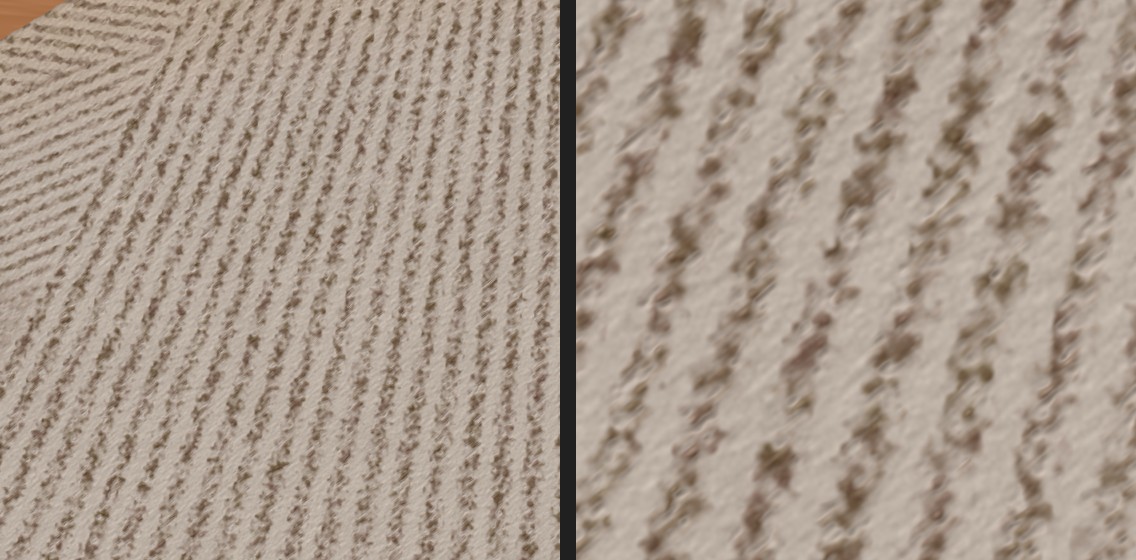
Left, the full canvas; right, a detail of the centre.
Reproduce this texture procedurally as a WebGL 1 fragment shader.

```glsl
precision highp float;
uniform vec2 u_resolution;

float hash(vec2 p) {
  vec3 h = fract(vec3(p.xyx) * 0.1031);
  h += dot(h, h.yzx + 33.33);
  return fract((h.x + h.y) * h.z);
}

float noise(vec2 p) {
  vec2 i = floor(p), f = fract(p);
  f = f * f * (3.0 - 2.0 * f);
  return mix(mix(hash(i), hash(i + vec2(1.0, 0.0)), f.x),
             mix(hash(i + vec2(0.0, 1.0)), hash(i + vec2(1.0, 1.0)), f.x), f.y);
}

// Short fibres leaning up to the right
float fibres(vec2 p) {
  vec2 q = vec2(dot(p, vec2(0.77, 0.64)), dot(p, vec2(-0.64, 0.77))) + 3.0;
  return 0.68 * noise(q * vec2(92.0, 205.0)) + 0.32 * noise(q * vec2(170.0, 340.0) + 17.0);
}

// Soft dark band centred in each unit of phase
float band(float phase, float halfWidth) {
  return 1.0 - smoothstep(halfWidth - 0.15, halfWidth + 0.15, abs(fract(phase) - 0.5));
}

void main() {
  vec2 p = gl_FragCoord.xy / u_resolution;
  float depth = 1.0 - p.y;
  float grain = fibres(p);
  float relief = grain - fibres(p + vec2(-0.002, 0.0028));
  float ragged = noise(p * 140.0) - 0.5;

  // Long rows converging beyond the top edge
  float row = (p.x - 1.094) / (depth + 1.471) / 0.0246;
  row += 0.1 * (noise(p * 7.0 + 5.0) - 0.5);
  float rows = band(row + 0.3 * ragged, 0.23);

  // Angled rows in the left corner
  float rising = band((depth + 0.42 * p.x) * 36.0 + 0.25 * ragged, 0.2);
  float falling = band((depth - 0.13 * p.x) * 38.0 + 0.4 * ragged, 0.22);
  float upper = 1.0 - smoothstep(-0.012, 0.012, depth + 0.3 * p.x - 0.165);
  float worn = smoothstep(0.46, 0.58, depth);
  float corner = mix(mix(rising, falling, upper), 0.45, worn);
  float side = 1.0 - smoothstep(-21.2, -20.8, row);
  float stripe = mix(rows, corner, side);

  // Mottled yarn with drifting tints
  float speck = smoothstep(0.3, 0.8, grain);
  speck = mix(speck, 0.15 + 0.7 * speck, side);
  float tint = noise(p * 40.0 + 40.0) - 0.5;
  vec3 pale = mix(vec3(0.735, 0.685, 0.642), vec3(0.73, 0.655, 0.58),
                  smoothstep(0.75, 1.1, p.y - 0.25 * p.x + 0.1));
  vec3 brown = vec3(0.37, 0.275, 0.195) + tint * vec3(0.05, 0.02, 0.08);
  vec3 color = pale + 0.02 * (noise(p * 14.0) - 0.5);
  color = mix(color, brown, stripe * (0.08 + 0.82 * speck));
  color += relief * (0.1 + 0.26 * stripe);
  color += 0.03 * (noise(p * 330.0) - 0.5);

  // Wooden floor past the rug edge
  float edge = 0.072 - 0.6 * p.x - depth + 0.003 * ragged;
  float plank = noise(vec2(p.x * 12.0, (p.y + 0.08 * p.x) * 180.0));
  vec3 wood = vec3(0.67, 0.455, 0.3) + 0.06 * (plank - 0.5);
  color *= 1.0 - 0.12 * (1.0 - smoothstep(0.0, 0.012, abs(edge)));
  color = mix(color, wood, smoothstep(-0.002, 0.002, edge));

  gl_FragColor = vec4(color, 1.0);
}
```
